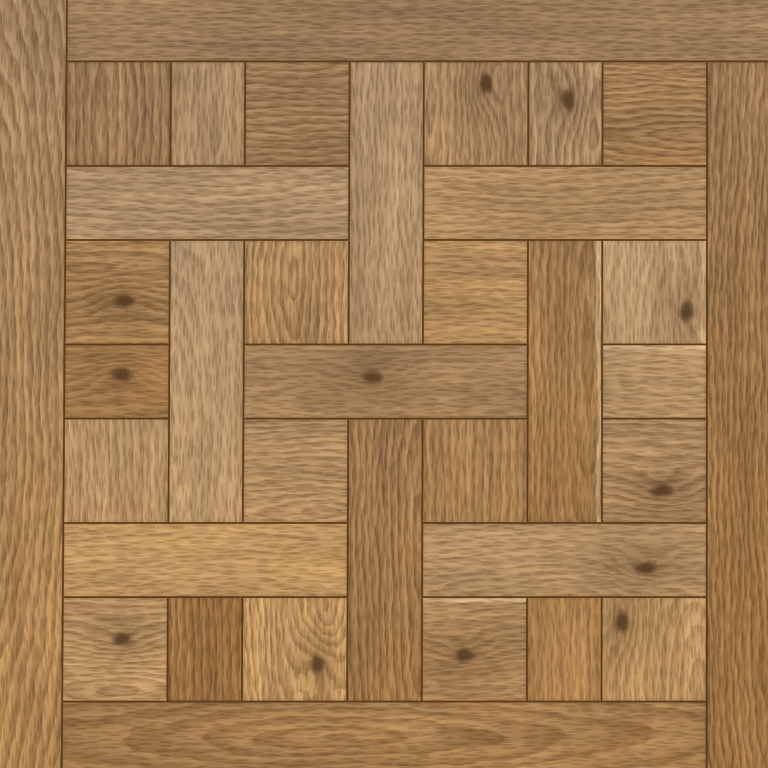
This texture is drawn by a three.js fragment shader. Its source:

```glsl
// Oak parquet panel: a basket weave of planks and square blocks inside a plank frame.
varying vec2 vUv;

float hash(vec2 p) {
  return fract(sin(dot(p, vec2(127.1, 311.7))) * 43758.5);
}

// Layered sines, roughly -1 to 1
float waves(vec2 p) {
  float sum = 0.0, amp = 0.5;
  for (int i = 0; i < 4; i++) {
    sum += amp * sin(p.x + 1.4 * sin(p.y * 0.9)) * cos(p.y + 1.2 * sin(p.x * 0.7));
    p = mat2(1.6, 1.2, -1.2, 1.6) * p + 3.1;
    amp *= 0.6;
  }
  return sum;
}

// Cellular noise: distance to the nearest scattered point
float cellular(vec2 p) {
  vec2 base = floor(p);
  float nearest = 2.0;
  for (int y = -1; y <= 1; y++) {
    for (int x = -1; x <= 1; x++) {
      vec2 c = base + vec2(float(x), float(y));
      nearest = min(nearest, length(c + vec2(hash(c), hash(c + 19.3)) - p));
    }
  }
  return nearest;
}

// Position of the k-th seam; wide and narrow strips alternate
vec2 seam(vec2 k) {
  return 0.2325 * floor(k * 0.5) + 0.136 * mod(k, 2.0);
}

// Finds the weave piece under p: its bounds, its id and whether its grain runs across
void weavePiece(vec2 p, out vec2 lo, out vec2 hi, out vec2 id, out bool across) {
  vec2 cell = 2.0 * floor(p / 0.2325) + step(0.136, mod(p, 0.2325));
  vec2 odd = mod(cell, 2.0);
  vec2 reach = vec2(0.0);
  id = cell;
  if (odd.x + odd.y < 0.5) {
    across = mod((cell.x + cell.y) * 0.5, 2.0) < 0.5;
  } else {
    // Planks are centred on odd crossings, with alternating direction
    float turn = mod(cell.x + cell.y + 1.0, 4.0);
    if (odd.y < 0.5) id.y += turn < 1.0 ? 1.0 : -1.0;
    else if (odd.x < 0.5) id.x += turn > 1.0 ? 1.0 : -1.0;
    across = mod(id.x + id.y, 4.0) > 1.0;
    reach = across ? vec2(1.0, 0.0) : vec2(0.0, 1.0);
  }
  lo = max(seam(id - reach), 0.0);
  hi = min(seam(id + reach + 1.0), 0.8335);
}

// Oak colour; q.x runs along the grain and q.y across it
vec3 oak(vec2 q, vec2 halfSize, vec2 id, float height) {
  float seed = hash(id + 3.7);
  float tint = hash(id + 11.2);
  vec2 s = q + 7.0 * vec2(seed, tint);

  // Knot that bends the grain on some pieces
  vec2 knotAt = (vec2(hash(id + 5.1), hash(id + 6.3)) - 0.5) * 1.4 * min(halfSize, 0.15);
  float knotDist = length((q - knotAt) * vec2(0.6, 1.0)) + 0.002 * waves(s * 150.0);
  float knotty = step(0.72, hash(id + 8.9));

  // Growth rings: long nested arches
  vec2 heart = (vec2(seed, hash(id + 2.4)) - 0.5) * vec2(0.12, 0.2);
  vec2 arch = (q - heart) * vec2(mix(0.08, 0.34, tint), 1.0);
  float rings = length(arch) + 0.007 * waves(s * vec2(14.0, 32.0));
  rings += knotty * 0.025 * exp(-knotDist * knotDist * 1200.0);
  float ring = fract(rings * mix(75.0, 125.0, seed));
  float lateWood = smoothstep(0.15, 0.85, ring) * smoothstep(1.0, 0.88, ring);

  // Piece tone: honey low down, greyer towards the top
  float grey = smoothstep(0.2, 1.1, height * 0.75 + hash(id + 4.6) * 0.6);
  vec3 honey = mix(vec3(0.67, 0.49, 0.29), vec3(0.82, 0.65, 0.43), tint);
  vec3 ash = mix(vec3(0.64, 0.51, 0.37), vec3(0.77, 0.64, 0.49), tint);
  vec3 wood = mix(honey, ash, grey);

  // Sapwood edge, broad streaks, rings, fibres and pores
  float sap = step(0.88, hash(id + 9.5)) * smoothstep(0.009, 0.005, halfSize.y - q.y + 0.002 * waves(s * 20.0));
  wood = mix(wood, vec3(0.92, 0.78, 0.6), sap * 0.8);
  wood *= 1.0 + 0.1 * waves(s * vec2(7.0, 55.0));
  wood *= 1.0 - mix(0.07, 0.2, hash(id + 1.8)) * lateWood * vec3(0.85, 1.0, 1.2);
  wood *= 1.0 + 0.08 * waves(s * vec2(22.0, 300.0));
  float pore = smoothstep(0.5, 0.15, cellular(s * vec2(38.0, 230.0)));
  wood *= 1.0 - 0.13 * pore * vec3(0.9, 1.0, 1.15);

  float knot = 0.65 * smoothstep(0.012, 0.003, knotDist) + 0.25 * exp(-knotDist * knotDist * 900.0);
  return mix(wood, vec3(0.33, 0.23, 0.14), knotty * knot);
}

void main() {
  // Slight lean of the left side
  vec2 uv = vUv + vec2(0.0075 * (1.0 - vUv.x) * (1.0 - vUv.y), 0.0);
  vec2 p = uv - vec2(0.0872, 0.0865);
  vec2 lo = vec2(-0.2), hi = vec2(1.1), id = vec2(20.0, 1.0);
  bool across = false;

  // Frame planks: left, top, right, bottom; the weave fills the rest
  if (p.x < 0.0) { hi.x = 0.0; }
  else if (p.y > 0.8335) { lo = vec2(0.0, 0.8335); id.y = 2.0; across = true; }
  else if (p.x > 0.8335) { lo.x = 0.8335; hi.y = 0.8335; id.y = 3.0; }
  else if (p.y < 0.0) { lo.x = 0.0; hi = vec2(0.8335, 0.0); id.y = 4.0; across = true; }
  else weavePiece(p, lo, hi, id, across);

  vec2 q = p - 0.5 * (lo + hi);
  vec2 halfSize = 0.5 * (hi - lo);
  vec2 edge = halfSize - abs(q);
  vec3 color = oak(across ? q : q.yx, across ? halfSize : halfSize.yx, id, vUv.y);

  // Dark joints with a soft worn bevel
  float gap = min(edge.x, edge.y);
  color *= 0.93 + 0.07 * smoothstep(0.0, 0.006, gap);
  color = mix(vec3(0.36, 0.23, 0.1), color, smoothstep(0.0002, 0.0021, gap));
  gl_FragColor = vec4(color, 1.0);
}
```
